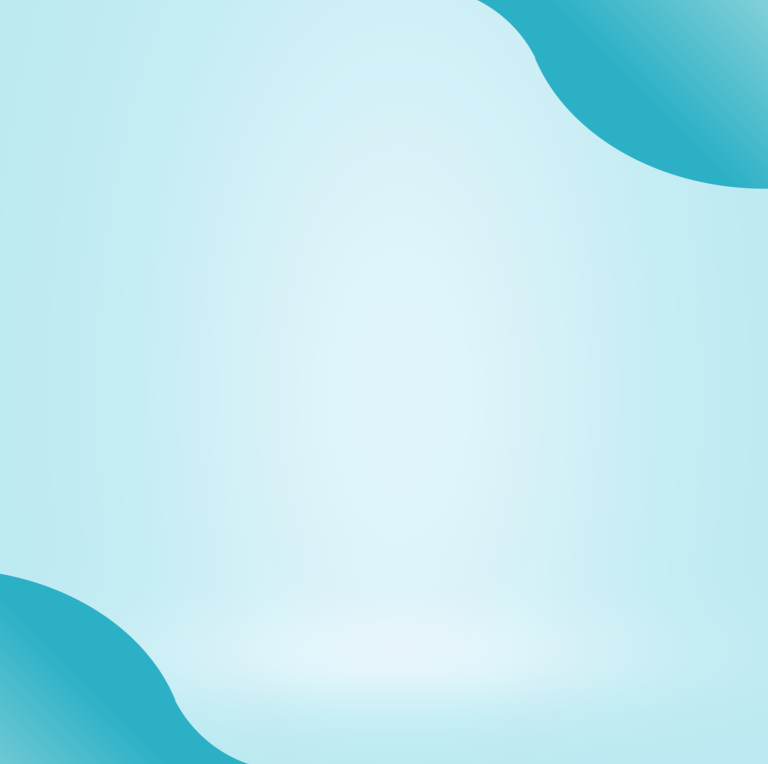
Write a WebGL 2 fragment shader that draws this background.

```glsl
#version 300 es
precision highp float;
// A pale aqua studio backdrop with a soft central glow and a lit floor,
// framed by two teal waves in opposite corners. Each wave joins an ellipse
// to a circular hollow; the second wave is the first turned half a circle.

uniform vec2 u_resolution;
out vec4 fragColor;

// Approximate signed distance to an ellipse centred at the origin.
float ellipse(vec2 p, vec2 radii) {
    float k = length(p / radii);
    return k * (k - 1.0) / max(length(p / (radii * radii)), 1e-4);
}

// Signed distance to the corner wave, negative inside it.
float wave(vec2 p) {
    vec2 hollow = p - vec2(0.5456, 0.1514);
    float upper = max(0.1693 - length(hollow), -hollow.x);
    float lower = ellipse(p - vec2(0.996, -0.001), vec2(0.315, 0.248));
    return p.y < 0.0757 ? upper : lower;
}

// Aqua wall, faint tint rings, and a wide highlight above the floor edge.
vec3 backdrop(vec2 p) {
    vec2 d = (p - vec2(0.52, 0.515)) / vec2(0.22, 0.45);
    float glow = exp(-0.5 * dot(d, d));
    vec2 h = (p - vec2(0.5, 0.855)) / vec2(0.38, 0.065);
    float light = glow + 0.4 * exp(-dot(h, h));
    light *= 1.0 - 0.9 * smoothstep(0.87, 1.0, p.y);
    vec3 color = mix(vec3(0.735, 0.915, 0.945), vec3(0.88, 0.96, 0.983), light);
    return color + vec3(-0.003, 0.006, 0.004) * sin(20.0 * glow + 2.0) * glow;
}

// Lay one wave over a colour, fading from deep teal towards its corner.
vec3 addWave(vec3 under, vec2 p, float pixel) {
    float fade = clamp((p.x - p.y - 0.71) / 0.29, 0.0, 1.0);
    vec3 teal = mix(vec3(0.17, 0.69, 0.775), vec3(0.51, 0.815, 0.85), fade);
    return mix(under, teal, smoothstep(pixel, -pixel, wave(p)));
}

void main() {
    // Canvas position from 0 to 1, measured down from the top.
    vec2 p = gl_FragCoord.xy / u_resolution;
    p.y = 1.0 - p.y;
    float pixel = 0.8 / min(u_resolution.x, u_resolution.y);

    vec3 color = backdrop(p);
    color = addWave(color, p, pixel);
    color = addWave(color, vec2(0.9245, 0.9915) - p, pixel);
    fragColor = vec4(color, 1.0);
}
```
